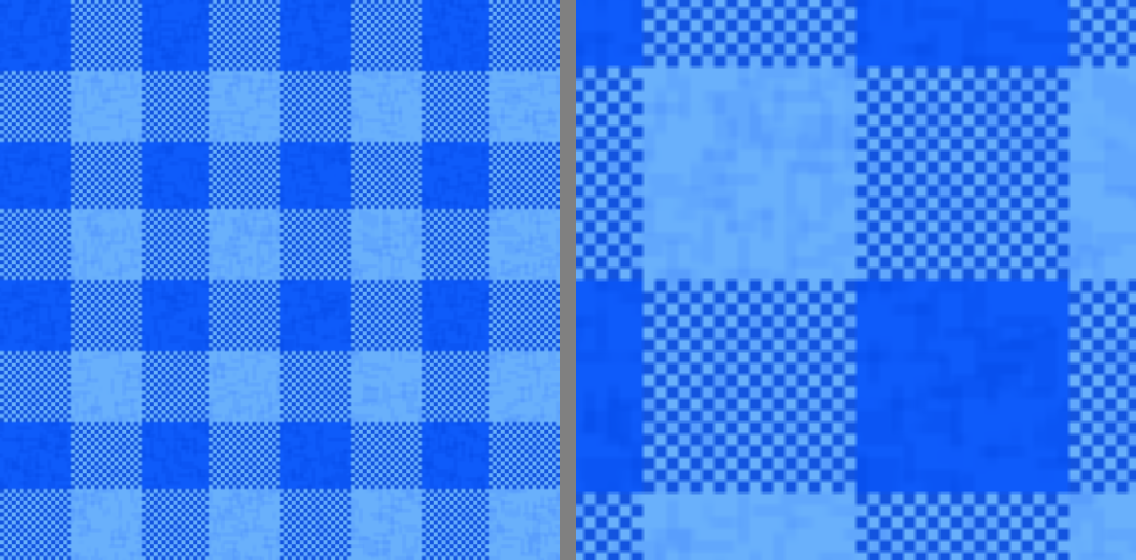
Left: the whole. Right: its middle third, enlarged.
Write a WebGL 2 fragment shader that draws this pattern.

```glsl
#version 300 es
precision highp float;
// Blue woven gingham: four by four checks of plain weave with faint slub streaks.

uniform vec2 u_resolution;
out vec4 fragColor;

const float THREADS = 142.0; // threads across the cloth
const float STRIPE = 17.75;  // mean threads per stripe, eight stripes in all

float hash(float n) {
    return fract(sin(n * 12.9898) * 43758.55);
}

// Uneven thickness along one thread, from layered sines with a random phase
float slub(float thread, float along) {
    float phase = 6.2832 * hash(thread);
    float wave = sin(along * 0.31 + phase) + 0.7 * sin(along * 0.83 + phase * 3.0);
    return smoothstep(0.3, 0.9, wave + 0.8 * hash(thread + 31.0) - 0.4);
}

// Colour of the cloth at a point measured in threads from the top left
vec3 weave(vec2 p) {
    vec2 thread = floor(p);
    vec2 pale = mod(floor((thread + 0.49) / STRIPE), 2.0);
    bool warpOnTop = mod(thread.x + thread.y, 2.0) < 0.5;
    float isPale = warpOnTop ? pale.x : pale.y;
    float isMixed = abs(pale.x - pale.y);

    // Streaks run both ways across the cloth
    float streak = 0.5 * slub(thread.x, p.y) + 0.5 * slub(thread.y + 200.0, p.x);
    vec3 deepBlue = mix(vec3(0.055, 0.355, 0.98), vec3(0.03, 0.315, 0.935), streak);
    vec3 skyBlue = mix(vec3(0.41, 0.69, 0.985), vec3(0.35, 0.62, 0.99), streak);

    // Deep threads look duller where they cross pale ones
    deepBlue = mix(deepBlue, vec3(0.075, 0.33, 0.875), isMixed);
    return mix(deepBlue, skyBlue, isPale);
}

void main() {
    vec2 uv = gl_FragCoord.xy / u_resolution;
    vec2 p = vec2(uv.x, 1.0 - uv.y) * THREADS;

    // Average a small square to soften the thread edges
    vec2 footprint = max(vec2(0.4), THREADS / u_resolution);
    vec3 color = vec3(0.0);
    for (int i = 0; i < 16; i++) {
        vec2 offset = (vec2(i % 4, i / 4) - 1.5) / 4.0;
        color += weave(clamp(p + offset * footprint, 0.001, THREADS - 0.001));
    }
    fragColor = vec4(color / 16.0, 1.0);
}
```
